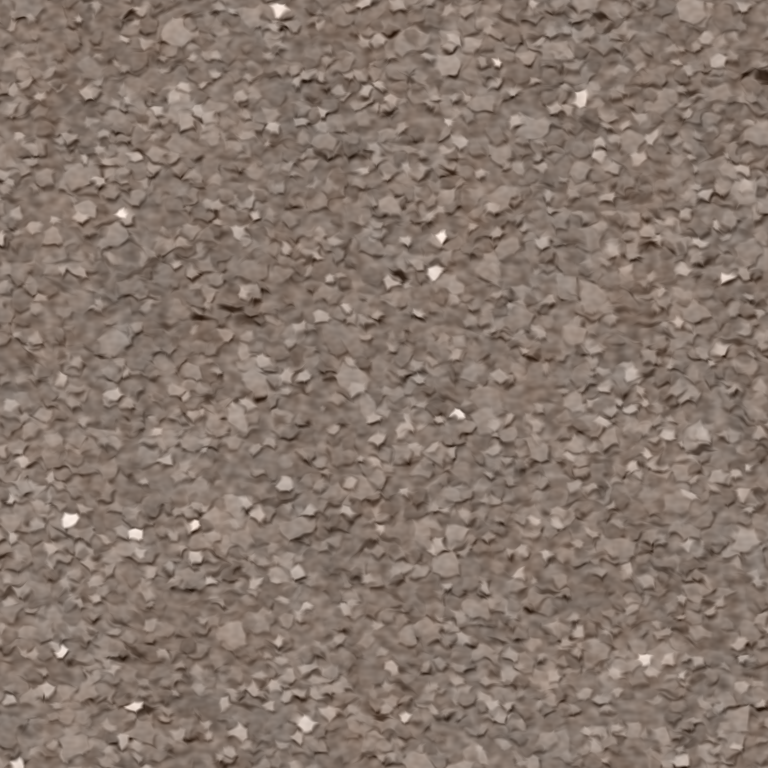
Give the GLSL for this texture, as a Shadertoy shader.

```glsl
const vec3 STONE_BROWN = vec3(0.552, 0.492, 0.452);
const vec3 WARM_TINT = vec3(0.014, -0.002, -0.012);
const vec2 SHADOW_OFFSET = vec2(0.0015, -0.0045);
const float EDGE_SOFTNESS = 0.0026;
const float TAU = 6.2831853;

vec3 hash3(vec2 p) {
    vec3 q = fract(p.xyx * vec3(0.1031, 0.1030, 0.0973));
    q += dot(q, q.yxz + 33.33);
    return fract((q.xxy + q.yzz) * q.zyx);
}

vec2 gradientAt(vec2 cell) {
    float angle = TAU * hash3(cell).x;
    return vec2(cos(angle), sin(angle));
}

float gradientNoise(vec2 p) {
    vec2 i = floor(p), f = fract(p);
    vec2 u = f * f * f * (f * (f * 6.0 - 15.0) + 10.0);
    vec2 x = vec2(1.0, 0.0), y = vec2(0.0, 1.0);
    float low = mix(dot(gradientAt(i), f), dot(gradientAt(i + x), f - x), u.x);
    float high = mix(dot(gradientAt(i + y), f - y),
                     dot(gradientAt(i + 1.0), f - 1.0), u.x);
    return mix(low, high, u.y);
}

// Irregular six-sided chip, tilted and flattened
float chipDistance(vec2 d, float radius, float stretch, float tilt, vec2 key) {
    float c = cos(tilt), s = sin(tilt);
    d = mat2(c, -s, s, c) * d * vec2(1.0, stretch);
    float dist = -1.0;
    for (int k = 0; k < 6; k++) {
        vec3 h = hash3(key + float(k) * 7.3);
        float angle = (float(k) + 0.6 * h.x) * TAU / 6.0;
        float side = radius * mix(0.6, 1.0, h.y);
        dist = max(dist, dot(d, vec2(cos(angle), sin(angle))) - side);
    }
    return dist / stretch;
}

float cover(float dist, float softness) {
    return 1.0 - smoothstep(-softness, softness, dist);
}

// Paints one layer of scattered chips with shadows below them
float paintChips(float tone, vec2 uv, float cells, float seed, float share,
                 float stretch, vec2 toneRange, float shadow) {
    vec2 home = floor(uv * cells);
    for (int j = -1; j <= 1; j++) {
        for (int i = -1; i <= 1; i++) {
            vec2 id = home + vec2(i, j);
            vec2 key = id + seed * 71.7;
            vec3 place = hash3(key);
            if (place.z > share) continue;
            vec3 look = hash3(key + 213.1);
            vec2 d = uv - (id + 0.1 + 0.8 * place.xy) / cells;
            float radius = mix(0.34, 0.62, look.x) / cells;
            float tilt = (look.y - 0.5) * 1.3;
            float dist = chipDistance(d, radius, stretch, tilt, key);
            float shade = chipDistance(d - SHADOW_OFFSET, radius, stretch, tilt, key);
            float depth = shadow * hash3(key + 97.7).x;
            tone -= depth * cover(shade, EDGE_SOFTNESS * 1.2);
            float rim = 0.035 * clamp(d.y / radius, -1.0, 1.0);
            float face = mix(toneRange.x, toneRange.y, look.z) + rim;
            tone = mix(tone, face, cover(dist, EDGE_SOFTNESS));
        }
    }
    return tone;
}

void mainImage(out vec4 fragColor, in vec2 fragCoord) {
    vec2 uv = fragCoord / iResolution.y;

    // Ragged outlines
    vec2 wobble = vec2(gradientNoise(uv * 62.0), gradientNoise(uv * 62.0 + 91.0));
    vec2 p = uv + 0.006 * wobble;

    // Fine ground, then chips from large to small
    float tone = -0.04 + 0.16 * gradientNoise(uv * vec2(55.0, 80.0));
    tone = paintChips(tone, p, 24.0, 1.0, 0.75, 1.2, vec2(-0.06, 0.07), 0.20);
    tone = paintChips(tone, p, 38.0, 2.0, 0.60, 1.3, vec2(-0.09, 0.10), 0.22);
    tone = paintChips(tone, p, 34.0, 3.0, 0.26, 4.0, vec2(-0.23, -0.09), 0.0);
    tone = paintChips(tone, p, 58.0, 4.0, 0.42, 1.4, vec2(-0.10, 0.13), 0.24);
    tone = paintChips(tone, p, 25.0, 5.0, 0.07, 1.2, vec2(0.03, 0.10), 0.20);
    tone = paintChips(tone, p, 52.0, 6.0, 0.11, 1.3, vec2(0.09, 0.21), 0.26);

    // Rare pits and white specks
    tone = paintChips(tone, p, 38.0, 7.0, 0.010, 2.6, vec2(-0.40, -0.24), 0.0);
    tone = paintChips(tone, p, 48.0, 8.0, 0.005, 1.2, vec2(0.28, 0.44), 0.25);

    // Surface grain and broad mottling
    tone += 0.07 * gradientNoise(uv * vec2(95.0, 130.0) + 17.0);
    tone += 0.04 * gradientNoise(uv * 6.0 + 43.0);
    float warmth = gradientNoise(uv * 9.0 + 5.0) + gradientNoise(uv * 40.0 + 29.0);

    vec3 color = STONE_BROWN + max(tone, -0.40) + WARM_TINT * warmth;
    fragColor = vec4(clamp(color, 0.0, 1.0), 1.0);
}
```
